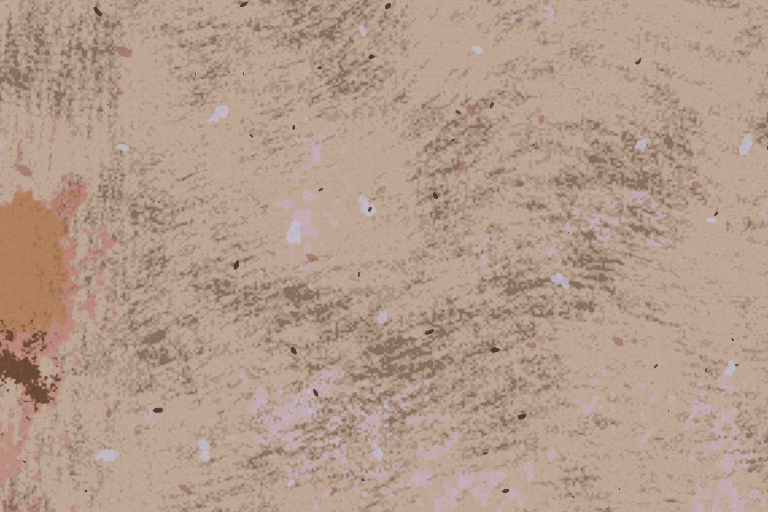
Write a Shadertoy shader that draws this texture.

```glsl
const vec3 PLASTER = vec3(0.745, 0.652, 0.580);
const vec3 BROWN   = vec3(0.665, 0.575, 0.505);
const vec3 UMBER   = vec3(0.530, 0.440, 0.370);
const vec3 LILAC   = vec3(0.765, 0.670, 0.695);
const vec3 PALE    = vec3(0.770, 0.750, 0.820);
const vec3 PINK    = vec3(0.730, 0.530, 0.490);
const vec3 OCHRE   = vec3(0.690, 0.500, 0.360);
const vec3 RUST    = vec3(0.600, 0.400, 0.350);
const vec3 SOOT    = vec3(0.250, 0.180, 0.140);

float hash(vec2 p) {
    return fract(sin(dot(p, vec2(127.1, 311.7))) * 43758.5);
}

float noise(vec2 p) {
    vec2 cell = floor(p), f = fract(p);
    f = f * f * (3.0 - 2.0 * f);
    float low = mix(hash(cell), hash(cell + vec2(1, 0)), f.x);
    float high = mix(hash(cell + vec2(0, 1)), hash(cell + vec2(1, 1)), f.x);
    return mix(low, high, f.y);
}

mat2 rotation(float angle) {
    float c = cos(angle), s = sin(angle);
    return mat2(c, -s, s, c);
}

float fbm(vec2 p) {
    float sum = 0.0, weight = 0.533;
    for (int i = 0; i < 4; i++) {
        sum += weight * noise(p);
        p = rotation(0.3) * p * 2.03 + 17.3;
        weight *= 0.5;
    }
    return sum;
}

// Brushed noise: stretched along the given direction
float streaks(vec2 p, float angle, vec2 frequency) {
    vec2 q = rotation(angle) * p * frequency;
    return 0.55 * noise(q) + 0.3 * noise(q * 1.9 + 31.0) + 0.15 * noise(q * 3.7 + 9.0);
}

// Soft elliptical area: 1 at the centre, 0 on the rim, negative outside
float blob(vec2 p, vec2 centre, vec2 radius) {
    return 1.0 - length((p - centre) / radius);
}

// Ragged, randomly turned chips, at most one per grid cell
float chips(vec2 p, float scale, float chance, float radius, float seed) {
    vec2 q = p * scale + seed, cell = floor(q);
    vec2 centre = 0.25 + 0.5 * vec2(hash(cell + 3.1), hash(cell + 7.7));
    vec2 d = rotation(6.28 * hash(cell + 1.9)) * (fract(q) - centre);
    float size = radius * (0.5 + hash(cell + 5.3));
    float ragged = length(d * vec2(0.75, 1.4)) / size + 1.6 * (fbm(p * 75.0 + seed) - 0.5);
    return step(hash(cell + 11.3), chance) * (1.0 - smoothstep(0.75, 1.1, ragged));
}

void mainImage(out vec4 fragColor, in vec2 fragCoord) {
    vec2 p = fragCoord / iResolution.y;
    float patches = fbm(p * 7.0 + 4.0);
    float grain = noise(p * 190.0);
    float rough = fbm(p * 55.0 + 40.0);

    // Brush direction turns upright near the left side
    float slanted = streaks(p, 0.25 + 0.3 * (noise(p * 2.0) - 0.5), vec2(24.0, 105.0));
    float upright = streaks(p, 1.5, vec2(20.0, 100.0));
    float brushed = mix(upright, slanted, smoothstep(0.15, 0.4, p.x + 0.2 * (patches - 0.5)));

    // Lilac bloom, stronger towards the lower right
    float bloom = 0.6 * fbm(p * 5.0 + 23.0) + 0.4 * rough;
    bloom += 0.06 * smoothstep(0.3, 1.3, p.x - 0.5 * p.y) - 0.03;
    bloom += 0.07 * max(0.0, blob(p, vec2(0.68, 0.1), vec2(0.25, 0.2)));
    float lilac = smoothstep(0.58, 0.67, bloom);
    vec3 color = mix(PLASTER, LILAC, lilac);
    color = mix(color, PALE, 0.8 * smoothstep(0.71, 0.80, bloom));

    // Stain on the left side: pink fringe around an ochre core
    float edge = 1.5 * (fbm(p * 13.0 + 60.0) - 0.5) + 1.1 * (rough - 0.5);
    float fringe = blob(p, vec2(0.0, 0.46), vec2(0.21, 0.20)) + 0.7 * edge;
    float trail = blob(p, vec2(0.03, 0.36), vec2(0.15, 0.5)) + 1.6 * edge + 1.2 * (upright - 0.5);
    float core = blob(p, vec2(0.0, 0.49), vec2(0.165, 0.15)) + 0.6 * edge;
    float stain = max(smoothstep(0.0, 0.16, fringe), 0.8 * smoothstep(0.5, 0.8, trail));
    color = mix(color, PINK, stain);
    color = mix(color, OCHRE, smoothstep(0.02, 0.2, core));

    // Worn flecks in two depths of brown
    float wear = 0.4 * patches + 0.35 * brushed + 0.25 * grain;
    wear += 0.14 * max(0.0, blob(p, vec2(1.5, 0.77), vec2(0.1, 0.07)));
    wear -= 0.06 * lilac + 0.04 * stain;
    vec3 shade = mix(BROWN, UMBER, smoothstep(0.61, 0.70, wear));
    vec3 stainShade = color * mix(0.9, 0.72, smoothstep(0.61, 0.70, wear));
    color = mix(color, mix(shade, stainShade, stain), smoothstep(0.49, 0.60, wear));

    // Scorched marks below the stain
    float scorch = blob(p, vec2(0.01, 0.27), vec2(0.11, 0.09)) + 1.6 * edge + 0.8 * (grain - 0.5);
    color = mix(color, SOOT + vec3(0.12, 0.07, 0.02), 0.85 * smoothstep(0.35, 0.8, scorch));

    // Pale chips, rusty spots and small dark pits
    color = mix(color, PALE, 0.75 * chips(p, 6.0, 0.35, 0.075, 2.0));
    color = mix(color, RUST, 0.6 * chips(p, 7.0, 0.30, 0.06, 13.0));
    color = mix(color, SOOT, 0.85 * chips(p, 7.5, 0.28, 0.042, 29.0));
    color = mix(color, SOOT, 0.7 * chips(p, 12.0, 0.12, 0.035, 47.0));

    color += 0.035 * (noise(p * 240.0 + 80.0) - 0.5);
    fragColor = vec4(color, 1.0);
}
```
